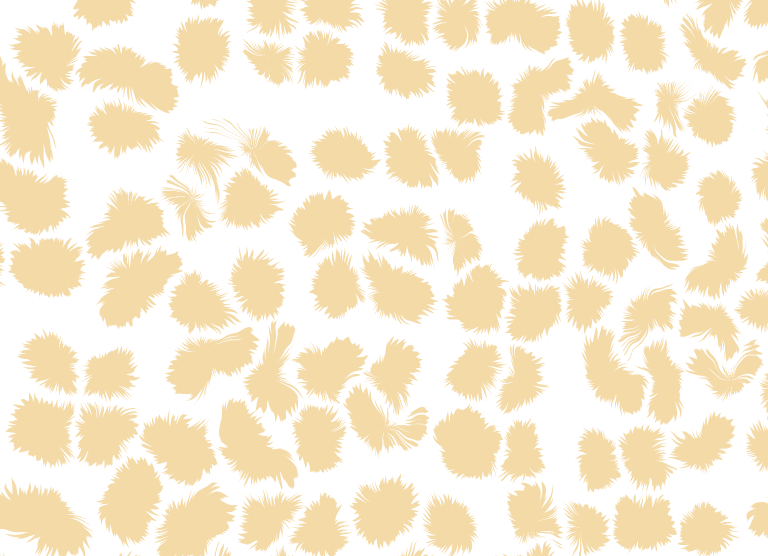
Give the GLSL for this pattern, as a Shadertoy shader.

```glsl
// Leopard coat: cream spots with furry rims scattered on white.
// Each cell of a jittered grid holds a bent two-armed stroke; neighbours are
// kept apart by a gap, and radial ridged noise combs hairs out of the rims.

const vec3 GROUND = vec3(1.0);
const vec3 CREAM = vec3(0.957, 0.855, 0.655);
const float HALF_GAP = 0.09;    // half the space between spots, in cells

vec2 hash22(vec2 p) {
    vec3 h = fract(p.xyx * vec3(0.1031, 0.1030, 0.0973));
    h += dot(h, h.yzx + 33.33);
    return fract((h.xx + h.yz) * h.zy);
}

float cornerSlope(vec2 corner, vec2 offset) {
    float angle = 6.2832 * hash22(corner + 71.0).x;
    return dot(vec2(cos(angle), sin(angle)), offset);
}

float gradientNoise(vec2 p) {
    vec2 i = floor(p), f = p - i;
    vec2 u = f * f * f * (f * (f * 6.0 - 15.0) + 10.0);
    vec2 e = vec2(1.0, 0.0);
    float low = mix(cornerSlope(i, f), cornerSlope(i + e, f - e), u.x);
    float high = mix(cornerSlope(i + e.yx, f - e.yx), cornerSlope(i + 1.0, f - 1.0), u.x);
    return mix(low, high, u.y);
}

vec2 noisePair(vec2 p) {
    return vec2(gradientNoise(p), gradientNoise(p + vec2(37.2, 91.7)));
}

// Distance from p to a segment that starts at the origin
float armDistance(vec2 p, vec2 tip) {
    return length(p - tip * clamp(dot(p, tip) / dot(tip, tip), 0.0, 1.0));
}

vec2 spotCentre(vec2 cell) {
    return cell + 0.5 + 0.5 * (hash22(cell) - 0.5);
}

// Signed distance to the spot of one cell: a plump blob or a slim kidney
float spotDistance(vec2 p, vec2 cell, float shrink) {
    vec2 shape = hash22(cell + 13.7), pose = hash22(cell + 51.3);
    float kidney = step(0.62, shape.x);
    float radius = mix(mix(0.27, 0.40, shape.y), mix(0.24, 0.30, shape.y), kidney);
    float arm = mix(0.13, 0.42, kidney);
    float start = 6.2832 * pose.x;
    float end = start + mix(1.7, 2.6, pose.y);
    float a = armDistance(p, arm * vec2(cos(start), sin(start)));
    float b = armDistance(p, arm * vec2(cos(end), sin(end)));
    return min(a, b) - radius + shrink;
}

// Height of the hairs around a spot, p measured from its centre
float furHeight(vec2 p, vec2 seed) {
    float twist = 2.4 * (hash22(seed + 5.1).x - 0.5) * length(p);
    float c = cos(twist), s = sin(twist);
    vec2 ray = mat2(c, s, -s, c) * p / max(length(p), 0.001);
    vec2 shift = 40.0 * hash22(seed + 29.0);
    float length1 = 0.24 + 0.20 * gradientNoise(ray * 2.3 + shift);
    float coarse = 0.22 - abs(gradientNoise(ray * 8.0 + shift));
    float fine = gradientNoise(ray * 17.0 + shift);
    return length1 * (coarse + 0.35 * fine);
}

// Signed distance to the furry spots, in cells
float coatDistance(vec2 q, float shrink) {
    q += 0.16 * noisePair(q * 1.5) + 0.06 * noisePair(q * 4.0);
    vec2 home = floor(q), owner = home;
    float nearest = 9.0, second = 9.0;
    for (int y = -1; y <= 1; y++) {
        for (int x = -1; x <= 1; x++) {
            vec2 cell = home + vec2(x, y);
            float d = spotDistance(q - spotCentre(cell), cell, shrink);
            second = min(second, max(d, nearest));
            if (d < nearest) {
                nearest = d;
                owner = cell;
            }
        }
    }
    float body = max(nearest, HALF_GAP - 0.5 * (second - nearest));
    return body - furHeight(q - spotCentre(owner), owner);
}

void mainImage(out vec4 fragColor, in vec2 fragCoord) {
    float cover = 0.0;
    // Four samples per pixel keep the hair tips smooth
    for (int k = 0; k < 4; k++) {
        vec2 offset = 0.5 * vec2(k % 2, k / 2) - 0.25;
        vec2 p = (fragCoord + offset) / iResolution.y;
        // Cells get smaller towards the right
        float density = 7.0 + 0.9 * p.x;
        float d = coatDistance(p * density + vec2(3.0, 8.0), 0.03 * p.x - 0.015);
        float soft = density / iResolution.y;
        cover += 0.25 * (1.0 - smoothstep(-soft, soft, d));
    }
    fragColor = vec4(mix(GROUND, CREAM, cover), 1.0);
}
```
